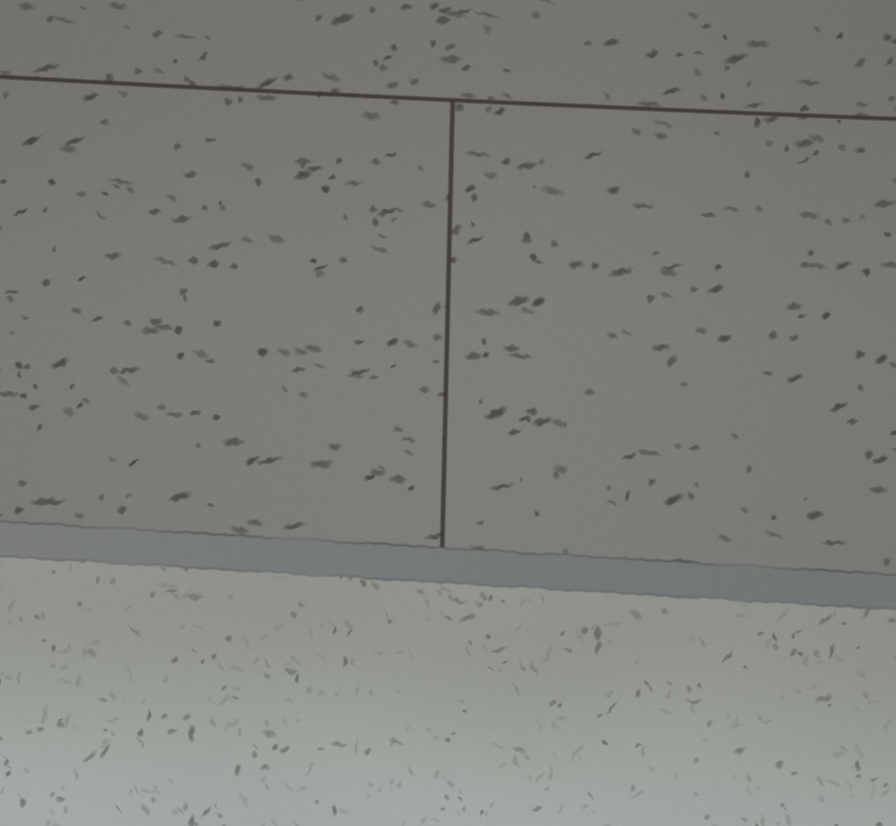
Reproduce this texture procedurally as a WebGL 1 fragment shader.

```glsl
precision highp float;
uniform vec2 u_resolution;

vec2 hash2(vec2 p) {
    return fract(sin(vec2(dot(p, vec2(127.1, 311.7)), dot(p, vec2(269.5, 183.3)))) * 43758.55);
}

// Smooth layered sines for uneven edges and mottling
float wobble(vec2 p) {
    return (sin(p.x + 1.7 * sin(p.y * 0.8)) + sin(p.y * 1.3 + 1.4 * sin(p.x * 0.7 + 2.0))) * 0.5;
}

// Cellular groups of small tilted pits, strung along each cell's streak
float flecks(vec2 p, vec2 cell, vec2 radius, float tilt, float density, float seed) {
    vec2 home = floor(p / cell);
    float ink = 0.0;
    for (int j = -1; j <= 1; j++) {
        for (int i = -1; i <= 1; i++) {
            vec2 id = home + vec2(float(i), float(j));
            vec2 center = (id + hash2(id + seed)) * cell;
            vec2 trait = hash2(id + seed + 31.4);
            float slope = (trait.x - 0.4) * 0.4;
            for (int k = 0; k < 4; k++) {
                vec2 rnd = hash2(id * 1.37 + seed + float(k) * 7.9);
                vec2 shape = hash2(id * 1.91 + seed + float(k) * 3.3);
                float along = (float(k) - 1.5 + rnd.x - 0.5) * cell.x * 0.27;
                vec2 offset = vec2(along, along * slope + (rnd.y - 0.5) * cell.y * 0.3);
                vec2 d = p - center - offset;
                float a = (shape.x - 0.4) * tilt;
                d = mat2(cos(a), -sin(a), sin(a), cos(a)) * d;
                vec2 r = radius * vec2(0.5 + 1.2 * shape.y * shape.y, 0.6 + 0.6 * rnd.x);
                float pit = 1.0 - smoothstep(0.35, 1.35, length(d / r));
                float present = step(fract(rnd.y * 13.7 + trait.y), density * (0.4 + trait.y));
                ink = max(ink, pit * present * (0.45 + 0.55 * shape.x));
            }
        }
    }
    return ink;
}

float line(float d, float halfWidth, float blur) {
    return 1.0 - smoothstep(halfWidth - blur, halfWidth + blur, abs(d));
}

void main() {
    vec2 uv = gl_FragCoord.xy / u_resolution;
    vec2 p = vec2(uv.x * 1.085, uv.y);
    float pixel = 1.0 / u_resolution.y;

    // Signed distances to the joints and the trim strip
    float topJoint = uv.y - (0.907 - 0.051 * uv.x - 0.010 * uv.x * (1.0 - uv.x));
    float sideJoint = (uv.x - 0.4935 - 0.0216 * (uv.y - 0.336)) * 1.085;
    float rough = 0.0011 * wobble(vec2(uv.x * 90.0, 2.0)) + 0.0005 * sin(uv.x * 310.0);
    float trimTop = uv.y - (0.3686 - 0.0645 * uv.x) - rough;
    float trimBottom = uv.y - (0.326 - 0.0645 * uv.x) + rough;

    // Shaded upper panels
    vec3 panel = mix(vec3(0.478, 0.478, 0.464), vec3(0.452, 0.446, 0.428), smoothstep(0.55, 1.0, uv.y));
    panel += 0.012 * sin(uv.x * 3.1) - 0.008 * smoothstep(0.6, 1.0, uv.x);
    float seed = topJoint > 0.0 ? 3.0 : (sideJoint < 0.0 ? 17.0 : 41.0);
    vec2 tilted = p + vec2(0.0, 0.04 * p.x);
    tilted += 0.0013 * vec2(wobble(p * 310.0), wobble(p.yx * 370.0));
    float pits = flecks(tilted, vec2(0.092, 0.058), vec2(0.0090, 0.0043), 0.9, 0.58, seed);
    float dots = flecks(tilted, vec2(0.11, 0.085), vec2(0.0055, 0.0040), 2.5, 0.34, seed + 9.0);
    panel = mix(panel, vec3(0.255, 0.245, 0.235), max(pits * 0.82, dots * 0.7));

    // Dark joints between panels
    vec3 jointColor = vec3(0.22, 0.205, 0.19);
    float below = 1.0 - smoothstep(-0.002, 0.002, topJoint);
    panel = mix(panel, jointColor, 0.88 * line(topJoint, 0.0024, 0.0012 + pixel * 0.5));
    panel = mix(panel, jointColor, 0.85 * below * line(sideJoint, 0.0027, 0.0013 + pixel * 0.5));

    // Brighter lower board with finer, fainter marks
    float depth = smoothstep(0.30, 0.0, uv.y + 0.06 * uv.x);
    vec3 board = mix(vec3(0.568, 0.578, 0.553), vec3(0.640, 0.662, 0.648), depth);
    board += 0.006 * wobble(p * 14.0) - 0.014 * smoothstep(0.65, 1.0, uv.x);
    vec2 grainy = p + 0.0016 * vec2(wobble(p * 280.0), wobble(p.yx * 330.0));
    float marks = flecks(grainy, vec2(0.062, 0.056), vec2(0.0062, 0.0036), 3.0, 0.46, 71.0);
    float faint = flecks(grainy, vec2(0.048, 0.044), vec2(0.0075, 0.0030), 4.0, 0.42, 93.0);
    board = mix(board, vec3(0.33, 0.335, 0.315), max(marks * 0.66, faint * 0.24));

    // Plain trim strip with its two uneven edges
    vec3 trim = mix(vec3(0.478, 0.490, 0.485), vec3(0.440, 0.458, 0.460), uv.x);
    float soft = 0.001 + pixel * 0.6;
    vec3 color = mix(trim, panel, smoothstep(-soft, soft, trimTop));
    color = mix(board, color, smoothstep(-soft, soft, trimBottom));
    float edgeBreak = 0.65 + 0.35 * wobble(vec2(uv.x * 37.0, 5.0));
    color = mix(color, vec3(0.31, 0.31, 0.30), 0.7 * edgeBreak * line(trimTop, 0.0014, soft));
    color = mix(color, vec3(0.36, 0.37, 0.365), 0.5 * edgeBreak * line(trimBottom - 0.001, 0.0015, soft));

    // Slight surface grain
    color += (hash2(floor(p * 360.0)).x - 0.5) * 0.010;
    gl_FragColor = vec4(color, 1.0);
}
```
